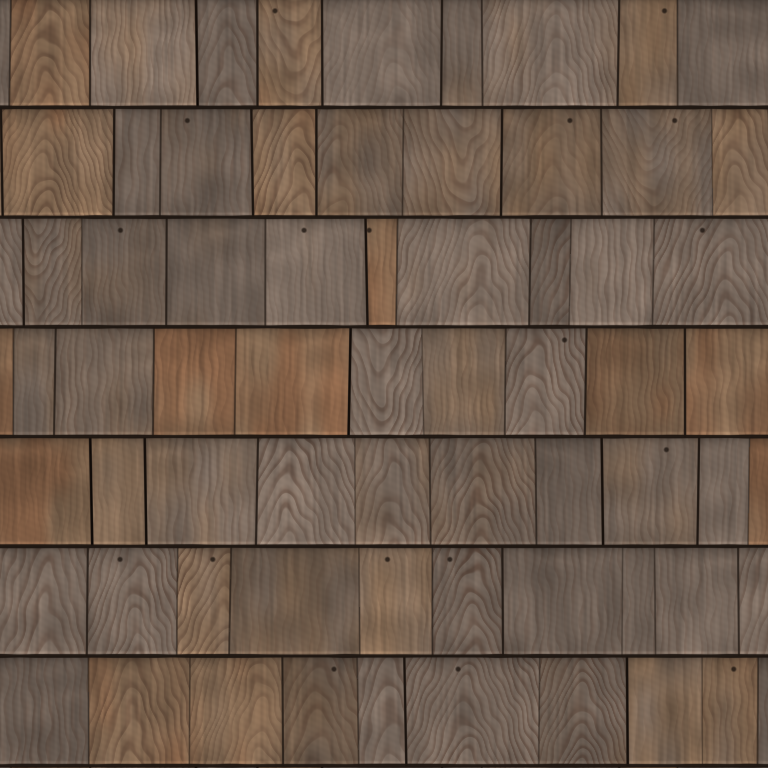
Write a Shadertoy shader that draws this texture.

```glsl
// Weathered wooden shingles: seven rows of uneven boards with flame and straight grain.
#define ROWS 7.0        // rows down the canvas
#define COLS 9.0        // boards along each row
#define JITTER 0.36     // how far joints stray from an even spacing
#define ROW_GAP 0.0019  // half width of the gap between rows
#define JOINT 0.0014    // half width of the widest joint between boards
#define RINGS 105.0     // growth rings per canvas width
#define GREY vec3(0.465, 0.408, 0.365)
#define TAN vec3(0.505, 0.405, 0.315)
#define RUST vec3(0.490, 0.335, 0.235)
#define RING_DARK vec3(0.285, 0.195, 0.150)
#define GAP_DARK vec3(0.115, 0.085, 0.065)
const float TAU = 6.28318;

float hash(vec2 p) {
    vec3 q = fract(vec3(p.xyx) * 0.1031);
    q += dot(q, q.yzx + 33.33);
    return fract((q.x + q.y) * q.z);
}

float valueNoise(vec2 p) {
    vec2 c = floor(p), f = fract(p);
    f = f * f * (3.0 - 2.0 * f);
    return mix(mix(hash(c), hash(c + vec2(1, 0)), f.x),
               mix(hash(c + vec2(0, 1)), hash(c + 1.0), f.x), f.y);
}

// Random value of one board; the salt picks an independent property
float trait(vec2 id, float salt) {
    return hash(id + salt * vec2(17.0, 31.0) + 5.0);
}

// Slightly tilted joint to the left of board i, in column units
float jointAt(float i, float row, float y) {
    vec2 id = vec2(mod(i, COLS), row);
    return i + JITTER * (2.0 * trait(id, 1.0) - 1.0)
             + 0.05 * (trait(id, 2.0) - 0.5) * (y - 0.5);
}

// Darkness of a joint at distance d; some boards meet almost seamlessly
float jointMask(float d, float i, float row, float px) {
    float open = trait(vec2(mod(i, COLS), row), 3.0);
    float w = JOINT * mix(0.45, 1.0, open);
    float line = 1.0 - smoothstep(w - px * 0.5, w + px, d);
    return mix(0.4, 0.95, open) * line + 0.22 * open * exp(-d / 0.003);
}

// Growth rings: nested arches on some boards, upright lines on others
float ringPattern(vec2 p, vec2 id, float flame) {
    float seed = TAU * trait(id, 4.0);
    p.x -= 0.07 * (trait(id, 5.0) - 0.5);
    p.y *= trait(id, 6.0) > 0.85 ? -1.0 : 1.0;
    float arch = sqrt(p.x * p.x + 0.00016) + mix(0.25, 0.42, trait(id, 7.0)) * p.y;
    float upright = p.x + 0.06 * (trait(id, 7.0) - 0.5) * p.y;
    float field = mix(upright, arch, flame);
    field += 0.0022 * sin(p.y * 62.0 + seed + 2.0 * sin(p.x * 75.0 + seed));
    field += 0.0012 * sin(p.y * 135.0 - p.x * 90.0 + seed * 3.0);
    field += 0.004 * (valueNoise(p * vec2(60.0, 25.0) + id * 13.0) - 0.5);
    float t = TAU * RINGS * mix(0.8, 1.25, trait(id, 8.0)) * field;
    return smoothstep(0.25, 1.0, 0.5 + 0.5 * sin(t + 0.7 * sin(t)));
}

void mainImage(out vec4 fragColor, in vec2 fragCoord) {
    vec2 uv = fragCoord / iResolution.xy;
    float px = 1.0 / iResolution.y;

    // Find the row, the board and the position inside it
    float v = (uv.y - 0.003) * ROWS;
    float row = mod(floor(v), ROWS), y = fract(v);
    float s = uv.x * COLS, i = floor(s);
    if (s < jointAt(i, row, y)) i -= 1.0;
    else if (s >= jointAt(i + 1.0, row, y)) i += 1.0;
    float left = jointAt(i, row, y), right = jointAt(i + 1.0, row, y);
    vec2 id = vec2(mod(i, COLS), row);
    vec2 p = vec2((s - 0.5 * (left + right)) / COLS, (y - 0.5) / ROWS);
    vec2 q = p + id * 3.7;

    // Board colour: warmer towards the left and the middle rows
    float warm = trait(id, 9.0) + 0.2 * cos(TAU * (id.x / COLS - 0.15))
               + 0.15 * cos((row - 3.5) * 0.9) - 0.12;
    float stain = valueNoise(q * vec2(32.0, 14.0));
    vec3 col = mix(GREY, TAN, smoothstep(0.2, 0.8, warm + 0.35 * (stain - 0.5)));
    col = mix(col, RUST, 0.65 * smoothstep(0.75, 1.15, warm + 0.5 * (stain - 0.5)));
    col *= mix(0.87, 1.09, trait(id, 10.0));

    // Rings, strongest on flame-grained boards
    float flame = step(0.52, trait(id, 11.0));
    float depth = mix(0.14, 0.30, trait(id, 12.0)) + flame * 0.28 * trait(id, 13.0);
    float worn = mix(0.45, 1.1, valueNoise(q * vec2(38.0, 18.0) + 40.0));
    col = mix(col, RING_DARK, depth * worn * ringPattern(p, id, flame));

    // Fine fibres, saw marks and grey weathering
    float fibre = valueNoise(q * vec2(270.0, 16.0)) + 0.6 * valueNoise(q * vec2(130.0, 9.0) + 9.0);
    col *= 1.0 + 0.15 * (fibre - 0.8);
    col *= 1.0 + 0.012 * sin(p.y * 700.0 + p.x * 320.0 + 4.0 * stain);
    float cloud = valueNoise(q * vec2(22.0, 30.0) + 70.0);
    col *= 0.91 + 0.19 * cloud;
    col *= 1.0 - 0.18 * smoothstep(0.7, 1.0, cloud * 0.5 + y * 0.55);

    // Nail hole near the top of some boards
    vec2 nail = vec2(0.06 * (trait(id, 14.0) - 0.5), 0.38 / ROWS);
    float hole = 1.0 - smoothstep(0.0015, 0.0034 + px, length(p - nail));
    col = mix(col, GAP_DARK, 0.8 * hole * step(0.72, trait(id, 15.0)));

    // Pale lower lip, shadow from the row above, then joints and gaps
    float below = y / ROWS, above = (1.0 - y) / ROWS;
    col *= 1.0 + 0.16 * exp(-pow((below - 0.0045) / 0.0018, 2.0));
    col *= 1.0 - 0.35 * exp(-above / 0.0045);
    float seam = max(jointMask((s - left) / COLS, i, row, px),
                     jointMask((right - s) / COLS, i + 1.0, row, px));
    col = mix(col, GAP_DARK, seam);
    float gap = ROW_GAP * (0.8 + 0.4 * valueNoise(vec2(uv.x * 40.0, floor(v + 0.5))));
    col = mix(col, GAP_DARK, 0.95 * (1.0 - smoothstep(gap - px * 0.5, gap + px, min(below, above))));

    fragColor = vec4(clamp(col, 0.0, 1.0), 1.0);
}
```
